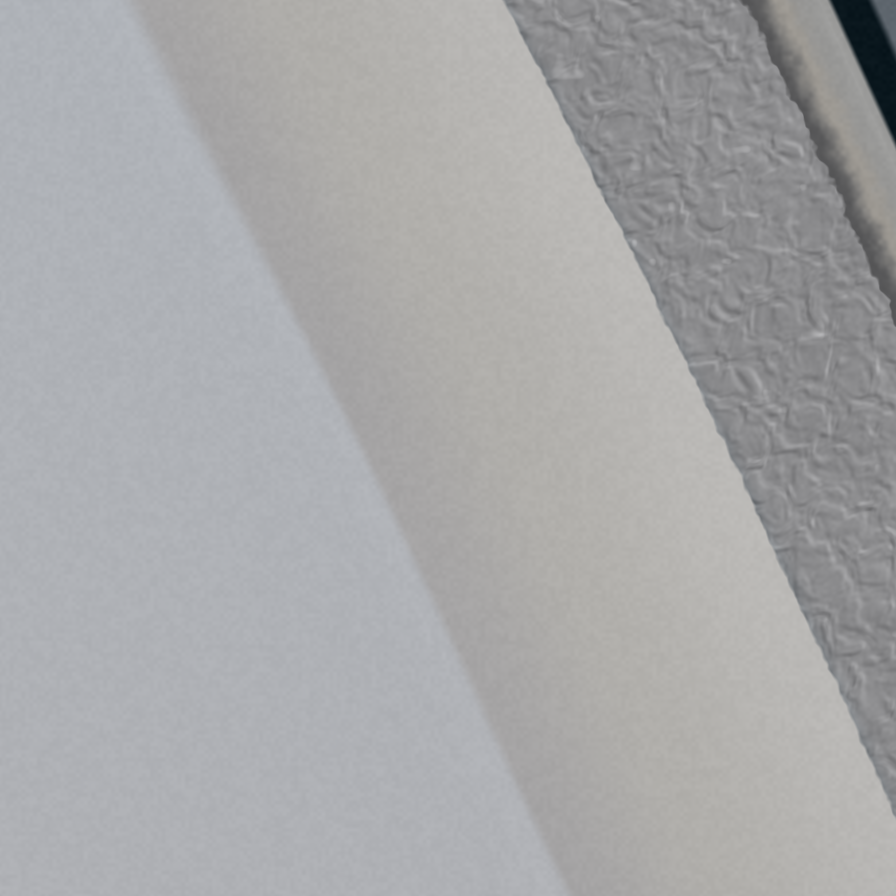
A Shadertoy shader for this texture:

```glsl
// Diagonal pale panels: smooth wall, rounded bevel, pebbled strip and dark-edged trim.

const vec3 WALL_TOP = vec3(0.685, 0.700, 0.722);
const vec3 WALL_LOW = vec3(0.685, 0.692, 0.708);
const vec3 BEVEL_SHADE = vec3(0.645, 0.640, 0.642);
const vec3 BEVEL_MID = vec3(0.690, 0.683, 0.668);
const vec3 BEVEL_LIGHT = vec3(0.728, 0.722, 0.712);
const vec3 PEBBLE = vec3(0.545, 0.545, 0.552);
const vec3 GROOVE = vec3(0.340, 0.340, 0.345);
const vec3 TRIM = vec3(0.585, 0.585, 0.580);
const vec3 GAP = vec3(0.035, 0.085, 0.110);
const vec3 FAR_RAIL = vec3(0.370, 0.400, 0.430);
const float PEBBLE_SCALE = 85.0;
const float PEBBLE_RELIEF = 0.13;
const float GRAIN_SCALE = 230.0;
const float GRAIN_AMOUNT = 0.022;
const float EDGE_SOFT = 0.0025;

float hash(vec2 p) {
    vec3 q = fract(vec3(p.xyx) * 0.1031);
    q += dot(q, q.yzx + 33.33);
    return fract((q.x + q.y) * q.z);
}

float noise(vec2 p) {
    vec2 cell = floor(p);
    vec2 f = fract(p);
    f = f * f * (3.0 - 2.0 * f);
    return mix(mix(hash(cell), hash(cell + vec2(1, 0)), f.x),
               mix(hash(cell + vec2(0, 1)), hash(cell + vec2(1, 1)), f.x), f.y);
}

// Height of the pebbled surface, with pits of two sizes
float pebbleHeight(vec2 p) {
    vec2 warp = vec2(noise(p * 0.5), noise(p * 0.5 + 17.0));
    vec2 q = p + warp * 1.5;
    float broad = smoothstep(0.2, 0.8, noise(q));
    return 0.65 * broad + 0.35 * noise(q * 2.1 + 9.0);
}

float step2(float d, float soft) {
    return smoothstep(-soft, soft, d);
}

void mainImage(out vec4 fragColor, in vec2 fragCoord) {
    vec2 uv = fragCoord / iResolution.xy;
    float x = uv.x;
    float down = 1.0 - uv.y;

    // Signed horizontal distance from each slanted edge
    float ragged = noise(uv * 75.0) - 0.5;
    float fine = noise(uv * 170.0 + 5.0) - 0.5;
    float bevelEdge = 0.152 + 0.490 * down + 0.006 * sin(6.283 * (down - 0.25));
    float pebbleEdge = 0.5625 + 0.520 * down - 0.045 * down * down;
    float toBevel = x - bevelEdge;
    float toPebble = x - pebbleEdge + 0.004 * ragged + 0.002 * fine;
    float toGroove = x - (0.832 + 0.470 * down) + 0.010 * ragged + 0.005 * fine;
    float toGap = x - (0.926 + 0.455 * down);
    float toRail = x - (0.972 + 0.455 * down);

    // Smooth wall
    vec3 color = mix(WALL_TOP, WALL_LOW, down);
    color += 0.010 * exp(-abs(toBevel + 0.02) * 40.0);

    // Rounded bevel, brightening toward the strip
    float across = clamp(toBevel / (pebbleEdge - bevelEdge), 0.0, 1.0);
    vec3 bevel = mix(BEVEL_SHADE, BEVEL_MID, smoothstep(0.0, 0.45, across));
    bevel = mix(bevel, BEVEL_LIGHT, smoothstep(0.4, 1.0, across));
    bevel += 0.012 * (noise(uv * 5.0) - 0.5) * vec3(1.0, 0.9, 0.7);
    float bevelSoft = mix(0.016, 0.008, smoothstep(0.0, 0.5, down));
    color = mix(color, bevel, step2(toBevel, bevelSoft));

    // Pebbled strip, lit from the upper right
    vec2 q = uv * PEBBLE_SCALE;
    float relief = pebbleHeight(q) - pebbleHeight(q + vec2(0.30, 0.35));
    float speck = smoothstep(0.90, 1.0, noise(uv * 48.0 + 31.0));
    vec3 strip = PEBBLE + PEBBLE_RELIEF * relief + 0.08 * speck;
    strip += 0.025 * (noise(uv * 14.0) - 0.5);
    strip -= vec3(0.070, 0.050, 0.040) * exp(-abs(toPebble) * 160.0);
    color = mix(color, strip, step2(toPebble, EDGE_SOFT));

    // Shadowed groove rising into the rounded trim
    vec3 trim = mix(GROOVE, TRIM, smoothstep(0.005, 0.040, toGroove));
    trim += vec3(0.030, 0.015, -0.005) * exp(-pow((toGroove - 0.038) * 70.0, 2.0));
    trim += 0.035 * exp(-abs(toGap + 0.012) * 110.0);
    color = mix(color, trim, step2(toGroove, EDGE_SOFT));

    // Dark gap and the rail beyond it
    color = mix(color, GAP, step2(toGap, 0.004));
    color = mix(color, FAR_RAIL, step2(toRail, 0.006));

    // Fine grain over everything
    float grain = noise(uv * GRAIN_SCALE) + 0.5 * noise(uv * GRAIN_SCALE * 0.5 + 3.0) - 0.75;
    color += GRAIN_AMOUNT * grain;
    fragColor = vec4(clamp(color, 0.0, 1.0), 1.0);
}
```
